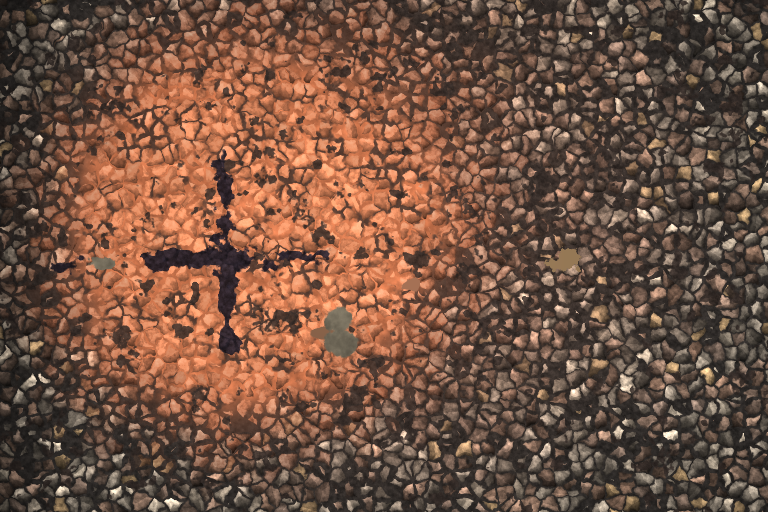
Write a Shadertoy shader that draws this texture.

```glsl
float hash(vec2 p) {
    return fract(sin(dot(p, vec2(127.1, 311.7))) * 43758.545);
}

vec2 hash2(vec2 p) {
    return vec2(hash(p), hash(p + 57.3));
}

float noise(vec2 p) {
    vec2 i = floor(p), f = fract(p);
    f = f * f * (3.0 - 2.0 * f);
    return mix(mix(hash(i), hash(i + vec2(1, 0)), f.x),
               mix(hash(i + vec2(0, 1)), hash(i + 1.0), f.x), f.y);
}

float fbm(vec2 p) {
    float sum = 0.0, amp = 0.533;
    for (int i = 0; i < 4; i++) {
        sum += amp * noise(p);
        p = mat2(1.6, 1.2, -1.2, 1.6) * p + 7.1;
        amp *= 0.5;
    }
    return sum;
}

// Voronoi pebbles: xy = offset from the centre, z = distance to the edge
vec3 pebble(vec2 p, out vec2 id) {
    vec2 cell = floor(p), f = fract(p), nearest = vec2(0.0);
    float best = 9.0;
    for (int y = -1; y <= 1; y++)
    for (int x = -1; x <= 1; x++) {
        vec2 g = vec2(x, y);
        vec2 r = g + 0.05 + 0.9 * hash2(cell + g) - f;
        float d = dot(r, r);
        if (d < best) { best = d; nearest = r; id = cell + g; }
    }
    float edge = 9.0;
    for (int y = -2; y <= 2; y++)
    for (int x = -2; x <= 2; x++) {
        vec2 g = vec2(x, y);
        vec2 r = g + 0.05 + 0.9 * hash2(cell + g) - f;
        vec2 diff = r - nearest;
        if (dot(diff, diff) > 0.0001)
            edge = min(edge, dot(0.5 * (r + nearest), normalize(diff)));
    }
    return vec3(-nearest, edge);
}

float segment(vec2 p, vec2 a, vec2 b) {
    vec2 pa = p - a, ba = b - a;
    return length(pa - ba * clamp(dot(pa, ba) / dot(ba, ba), 0.0, 1.0));
}

float blob(vec2 p, vec2 centre, vec2 radius, float rough) {
    float d = length((p - centre) / radius) + rough;
    return 1.0 - smoothstep(0.9, 1.08, d);
}

vec3 stoneColor(float kind, float tone) {
    vec3 c = mix(vec3(0.41, 0.35, 0.31), vec3(0.52, 0.41, 0.34), tone);
    c = mix(c, vec3(0.50, 0.46, 0.41), step(0.45, kind));
    c = mix(c, vec3(0.58, 0.48, 0.35), step(0.78, kind));
    return mix(c, vec3(0.72, 0.66, 0.58), step(0.86, kind));
}

void mainImage(out vec4 fragColor, in vec2 fragCoord) {
    vec2 p = fragCoord / iResolution.y;
    float aspect = iResolution.x / iResolution.y;
    float broad = fbm(p * 7.0 + 2.0), fine = fbm(p * 60.0), grain = fbm(p * 150.0);

    // Loose pebbles with irregular outlines, some sunk into the tar
    vec2 warp = vec2(fbm(p * 45.0), fbm(p * 45.0 + 31.0)) - 0.5;
    vec2 id;
    vec3 stone = pebble(p * 37.0 + warp * 0.75, id);
    float kind = hash(id + 11.0), tone = hash(id + 23.0), sink = hash(id + 67.0);

    // Sprayed paint: a dense patch, a speckled rim and a faint haze to the right
    vec2 q = p - vec2(0.475, 0.56);
    float reach = length(q / vec2(q.x > 0.0 ? 0.55 : 0.45, 0.47));
    reach += 0.16 * (broad - 0.5) - 0.3 * q.x * q.y;
    float spray = 1.0 - smoothstep(0.70, 1.12, reach + 0.22 * (tone - 0.5));
    float thick = 1.0 - smoothstep(0.4, 0.95, reach);
    float haze = 1.0 - smoothstep(0.5, 1.15, length((p - vec2(0.72, 0.60)) / vec2(0.70, 0.62)));

    // Broken facets lit from above
    float tar = smoothstep(0.45, 0.75, fbm(p * 15.0 + 4.0));
    float gap = 0.035 + 0.07 * sink + 0.12 * tar * (1.0 - 0.6 * thick);
    gap += 0.25 * step(0.91, sink) * (1.0 - 0.5 * thick);
    float top = smoothstep(gap - 0.05, gap + 0.06, stone.z + 0.12 * (fine - 0.5));
    float angle = 6.283 * hash(id + 41.0);
    float tilt = dot(stone.xy, vec2(cos(angle), sin(angle)));
    float light = 0.95 + 0.6 * dot(stone.xy, vec2(-0.3, 0.85)) + 0.3 * tilt;
    light += 0.24 * (smoothstep(-0.04, 0.04, tilt + 0.15 * (fine - 0.5)) - 0.5);
    light *= 0.74 + 0.32 * smoothstep(0.0, 0.3, stone.z);
    light *= 0.6 + 0.8 * grain;

    // Bare and painted aggregate
    vec3 bare = stoneColor(kind, tone) * (0.68 + 0.65 * hash(id + 83.0));
    bare = mix(bare, vec3(0.54, 0.38, 0.31), 0.5 * haze);
    vec3 paint = mix(vec3(0.76, 0.46, 0.33), vec3(0.92, 0.56, 0.385), thick);
    paint *= 0.88 + 0.22 * tone;
    float soft = mix(light, 0.98, 0.3 * thick);
    vec3 painted = paint * min(soft, 1.0) + vec3(0.10, 0.22, 0.24) * max(soft - 0.95, 0.0);
    vec3 surface = mix(bare * light, painted, spray);
    vec3 bed = mix(vec3(0.19, 0.175, 0.165), vec3(0.23, 0.19, 0.17), haze);
    bed *= 0.55 + 0.9 * grain;

    // Paint bridging the gaps, with open pits left in it
    float bridge = fbm(p * 27.0 + 9.0);
    float filled = smoothstep(0.05, 0.6, thick) * smoothstep(0.36, 0.50, bridge);
    bed = mix(bed, vec3(0.82, 0.47, 0.31) * (0.65 + 0.6 * fine), filled);
    bed = mix(bed, vec3(0.45, 0.28, 0.21), 0.45 * spray * (1.0 - filled));
    vec3 col = mix(bed, surface, top);
    float pit = smoothstep(0.66, 0.72, fbm(p * 34.0 + 43.0));
    col = mix(col, vec3(0.20, 0.165, 0.15) * (0.6 + 0.8 * grain), 0.85 * pit);

    // Dark, broken cross
    vec2 s = p + 0.035 * (vec2(fine, fbm(p * 50.0 + 17.0)) - 0.5);
    float bar = segment(s, vec2(0.27, 0.492), vec2(0.63, 0.500));
    bar = min(bar, segment(s, vec2(0.434, 0.70), vec2(0.448, 0.31)));
    bar = min(bar, segment(s, vec2(0.12, 0.483), vec2(0.145, 0.477)));
    float core = exp(-14.0 * length(p - vec2(0.44, 0.49)));
    float width = -0.004 + 0.026 * noise(p * 34.0 + 5.0) + 0.009 * core;
    float ink = 1.0 - smoothstep(width - 0.002, width + 0.003, bar);
    vec3 inkColor = vec3(0.13, 0.11, 0.14) * (0.4 + 1.1 * grain + 0.2 * light * top);
    col = mix(col, inkColor, 0.94 * ink);

    // Leaf and small scraps
    float rough = 0.7 * (fine - 0.5);
    vec3 leafColor = vec3(0.42, 0.39, 0.33) * (0.7 + 0.6 * fine);
    float leaf = max(blob(p, vec2(0.662, 0.376), vec2(0.027), rough),
                     blob(p, vec2(0.666, 0.331), vec2(0.032, 0.027), rough));
    col = mix(col, vec3(0.50, 0.36, 0.27), blob(p, vec2(0.632, 0.349), vec2(0.025, 0.012), rough));
    col = mix(col, leafColor, leaf);
    col = mix(col, leafColor * 1.1, blob(p, vec2(0.20, 0.485), vec2(0.028, 0.012), 2.0 * rough));
    col = mix(col, vec3(0.60, 0.41, 0.31), blob(p, vec2(0.80, 0.443), vec2(0.018, 0.014), 2.0 * rough));
    col = mix(col, vec3(0.56, 0.45, 0.32), blob(p, vec2(1.105, 0.488), vec2(0.025, 0.02), 4.0 * rough));

    // Lens falloff, deeper along the left side
    vec2 lens = (p - vec2(0.5 * aspect, 0.5)) / vec2(0.5 * aspect, 0.5);
    col *= 1.08 - 0.15 * dot(lens, lens);
    col *= mix(0.72, 1.0, smoothstep(0.0, 0.16, p.x));
    fragColor = vec4(clamp(col, 0.0, 1.0), 1.0);
}
```
